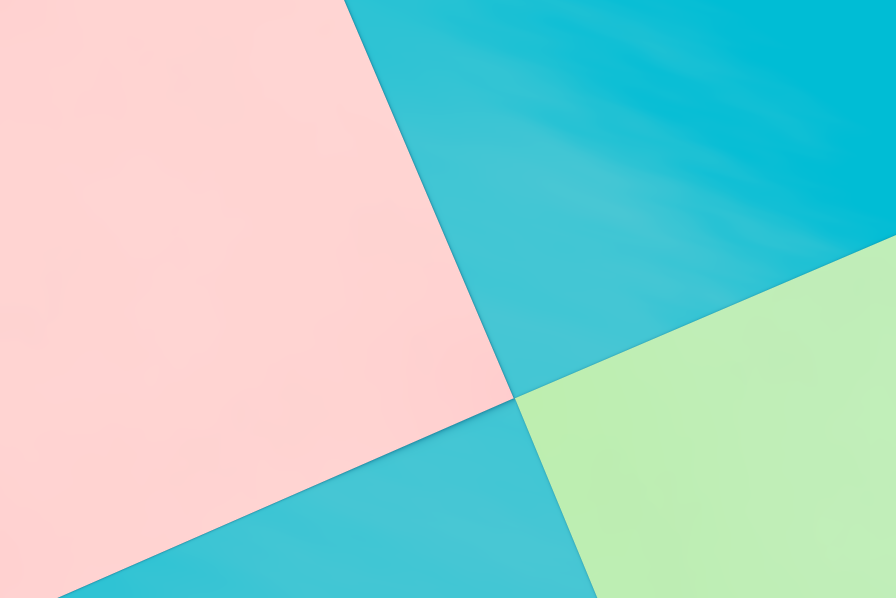
Give the GLSL for this background, as a Shadertoy shader.

```glsl
#define CORNER vec2(0.860, 0.334)
#define PINK_TOP vec2(0.576, 1.0)
#define PINK_BOTTOM vec2(0.096, 0.0)
#define GREEN_RIGHT vec2(1.5, 0.607)
#define GREEN_BOTTOM vec2(1.0, 0.0)
#define PINK vec3(1.0, 0.838, 0.829)
#define GREEN vec3(0.742, 0.933, 0.707)
#define TEAL_LIGHT vec3(0.29, 0.78, 0.83)
#define TEAL_DEEP vec3(0.0, 0.74, 0.835)
#define SHADOW vec3(0.03, 0.42, 0.54)
#define STREAK_AMOUNT 0.09

// Signed distance to the line a-b, positive on its left side
float leftOf(vec2 p, vec2 a, vec2 b) {
    vec2 dir = normalize(b - a);
    return dir.x * (p.y - a.y) - dir.y * (p.x - a.x);
}

// Layered, warped sines
float waves(vec2 p) {
    float sum = 0.0, weight = 0.5;
    for (int i = 0; i < 5; i++) {
        sum += weight * sin(p.x + 1.7 * sin(p.y + float(i)));
        p = mat2(1.5, 0.9, -0.9, 1.5) * p + 2.3;
        weight *= 0.58;
    }
    return sum;
}

// Brushed teal backdrop, strongest toward the upper right
vec3 tealBoard(vec2 p) {
    vec2 along = mat2(0.94, 0.34, -0.34, 0.94) * p;
    float streaks = waves(along * vec2(4.0, 21.0));
    float depth = dot(p, vec2(0.8, 0.6)) + STREAK_AMOUNT * streaks;
    float deep = smoothstep(1.13, 1.64, depth);
    deep += 0.34 * smoothstep(0.65, 1.0, p.y) * (1.0 - deep);
    deep += 0.25 * (1.0 - smoothstep(0.1, 0.6, p.x)) + 0.08;
    deep += 0.06 * streaks;
    return mix(TEAL_LIGHT, TEAL_DEEP, clamp(deep, 0.0, 1.0));
}

float contactShadow(float d, float width) {
    return exp(-max(-d, 0.0) / width);
}

void mainImage(out vec4 fragColor, in vec2 fragCoord) {
    vec2 p = fragCoord / iResolution.xy * vec2(1.5, 1.0);
    float pixel = 1.0 / iResolution.y;

    // Paper sheets as wedges meeting at the corner
    float pinkSide = leftOf(p, CORNER, PINK_TOP);
    float pinkBase = leftOf(p, PINK_BOTTOM, CORNER);
    float pinkDist = min(pinkSide, pinkBase);
    float greenDist = min(leftOf(p, GREEN_RIGHT, CORNER + vec2(0.002, 0.0)),
                          leftOf(p, CORNER + vec2(0.002, 0.0), GREEN_BOTTOM));

    // Backdrop with thin shadows under the sheets
    vec3 color = tealBoard(p);
    float baseLift = 0.0015 + 0.003 * smoothstep(0.45, 0.75, p.x);
    float shade = 0.65 * contactShadow(pinkDist, pinkSide < pinkBase ? 0.0022 : baseLift);
    shade = max(shade, 0.35 * contactShadow(greenDist, 0.0018));
    color = mix(color, SHADOW, shade);

    // Soft tint across each sheet
    float mottle = 0.003 * waves(p * 9.0);
    float blush = exp(-5.0 * length(p - CORNER)) + 0.6 * exp(-4.0 * length(p - vec2(0.0, 0.05)))
                + 0.5 * exp(-4.0 * length(p - vec2(0.0, 1.0)));
    vec3 pink = PINK - vec3(0.0, 0.035, 0.025) * blush + mottle;
    vec3 green = GREEN + vec3(0.012, 0.0, 0.018) * smoothstep(0.9, 1.4, p.x + 0.4 * p.y - 0.1)
               - vec3(0.0, 0.0, 0.025) * exp(-4.0 * length(p - CORNER)) + mottle;

    // Smoothed sheet edges
    color = mix(color, green, clamp(greenDist / pixel + 0.5, 0.0, 1.0));
    color = mix(color, pink, clamp(pinkDist / pixel + 0.5, 0.0, 1.0));
    fragColor = vec4(clamp(color, 0.0, 1.0), 1.0);
}
```
